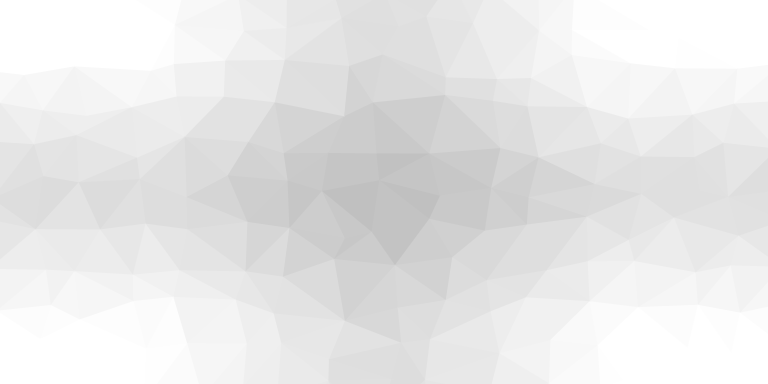
Write a WebGL 2 fragment shader that draws this background.

```glsl
#version 300 es
precision highp float;

uniform vec2 u_resolution;
out vec4 fragColor;

const vec2 CELL = vec2(0.130, 0.105);
const vec2 MESH_ORIGIN = vec2(0.008, -0.094);
const float JITTER = 0.62;
const float BAND_DEPTH = 0.138;
const float ROW_REACH = 0.36;
const float COLUMN_REACH = 0.60;
const float FACET_CONTRAST = 0.14;

float hash(vec2 p) {
    return fract(sin(dot(p, vec2(127.1, 311.7))) * 43758.5453);
}

// Jittered lattice point, in units of the canvas height
vec2 meshVertex(vec2 id) {
    vec2 offset = vec2(hash(id), hash(id + 37.4)) - 0.5;
    return MESH_ORIGIN + CELL * (id + JITTER * offset);
}

// Linear falloff from the middle of a band
float band(float distanceToAxis, float reach) {
    return max(0.0, 1.0 - distanceToAxis / reach);
}

// Crossed horizontal and vertical bands, darkest where they meet
float shade(vec2 p) {
    return BAND_DEPTH * (band(abs(p.y), ROW_REACH) + band(abs(p.x), COLUMN_REACH));
}

// Signed distance to a line, positive on its left
float edgeDistance(vec2 p, vec2 a, vec2 b) {
    vec2 along = b - a;
    vec2 toPoint = p - a;
    return (along.x * toPoint.y - along.y * toPoint.x) / length(along);
}

// Flat triangle: x holds weighted tone, y holds smooth coverage
vec2 facet(vec2 p, vec2 a, vec2 b, vec2 c, float pixel) {
    float inside = min(edgeDistance(p, a, b),
                   min(edgeDistance(p, b, c), edgeDistance(p, c, a)));
    float coverage = clamp(inside / pixel + 0.5, 0.0, 1.0);
    vec2 middle = (a + b + c) / 3.0;
    float variation = 1.0 + FACET_CONTRAST * (hash(middle * 9.0) - 0.5);
    float tone = 1.0 - shade(middle) * variation;
    return vec2(tone, 1.0) * coverage;
}

// Lattice cell split along its shorter diagonal
vec2 splitCell(vec2 p, vec2 id, float pixel) {
    vec2 a = meshVertex(id);
    vec2 b = meshVertex(id + vec2(1.0, 0.0));
    vec2 c = meshVertex(id + vec2(1.0, 1.0));
    vec2 d = meshVertex(id + vec2(0.0, 1.0));
    if (distance(a, c) < distance(b, d)) {
        return facet(p, a, b, c, pixel) + facet(p, a, c, d, pixel);
    }
    return facet(p, a, b, d, pixel) + facet(p, b, c, d, pixel);
}

void main() {
    vec2 p = (gl_FragCoord.xy - 0.5 * u_resolution) / u_resolution.y;
    float pixel = 1.0 / u_resolution.y;
    vec2 home = floor((p - MESH_ORIGIN) / CELL);

    // Gather the facets of the surrounding cells
    vec2 total = vec2(0.0);
    for (int y = -1; y <= 1; y++) {
        for (int x = -1; x <= 1; x++) {
            total += splitCell(p, home + vec2(x, y), pixel);
        }
    }

    float tone = total.y > 0.0 ? total.x / total.y : 1.0 - shade(p);
    fragColor = vec4(vec3(tone), 1.0);
}
```
